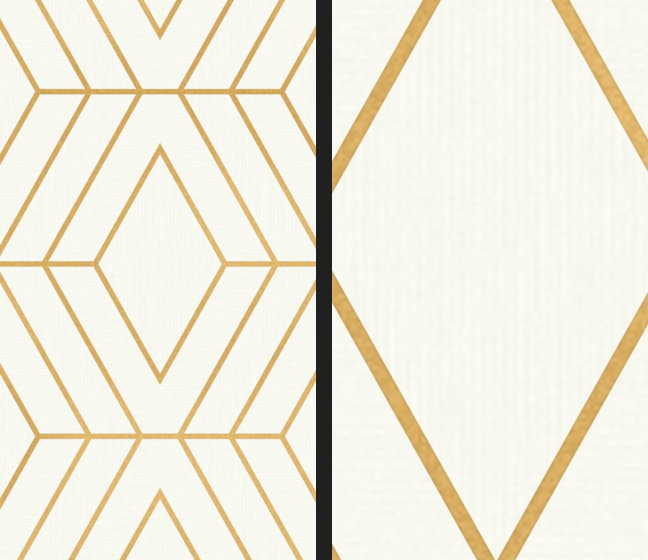
Left: the whole. Right: its middle third, enlarged.
This pattern is drawn by a Shadertoy shader. Its source:

```glsl
// Staggered gold diamonds and chevron bands on ribbed ivory paper.

// Layout, in canvas heights
const vec2 CENTRE = vec2(0.2858, 0.5286);  // middle of one diamond
const vec2 HALF_CELL = vec2(0.3333, 0.3077);
const float SLANT = 0.563;                 // run over rise of the diagonals
const float INNER_LINE = 0.0457;           // line offsets from the band middle
const float OUTER_LINE = 0.1373;
const float LINE_HALF = 0.0047;

// Surface
const float RIB_PITCH = 0.0064;
const float RIB_DEPTH = 0.022;
const float PAPER_GRAIN = 0.018;
const float GOLD_GRAIN = 0.07;
const vec3 PAPER = vec3(0.972, 0.974, 0.945);
const vec3 PAPER_SHADE = vec3(1.0, 0.9, 1.15);
const vec3 GOLD_LIGHT = vec3(0.885, 0.725, 0.430);
const vec3 GOLD_DARK = vec3(0.800, 0.630, 0.335);

float hash(vec2 p) {
    vec3 q = fract(vec3(p.xyx) * 0.1031);
    q += dot(q, q.yzx + 33.33);
    return fract((q.x + q.y) * q.z);
}

float noise(vec2 p) {
    vec2 i = floor(p), f = fract(p);
    f = f * f * (3.0 - 2.0 * f);
    return mix(mix(hash(i), hash(i + vec2(1, 0)), f.x),
               mix(hash(i + vec2(0, 1)), hash(i + vec2(1, 1)), f.x), f.y);
}

// Broken ridges running along y, roughly -0.5 to 0.5
float ribs(vec2 p) {
    float wave = 0.5 * cos(6.28318 * p.x / RIB_PITCH);
    float breaks = noise(p * vec2(210.0, 65.0));
    float streak = noise(p * vec2(300.0, 28.0) + 40.0) - 0.5;
    return wave * breaks + 0.6 * streak;
}

// Distance to a rounded horizontal bar that extends right from x = 0
float barDistance(vec2 p) {
    return length(vec2(min(p.x, 0.0), p.y));
}

void mainImage(out vec4 fragColor, in vec2 fragCoord) {
    float pixel = 1.0 / iResolution.y;
    vec2 p = fragCoord * pixel;

    // Fold the plane into one quarter cell, with a diamond at opposite corners
    vec2 q = abs(mod(p - CENTRE + HALF_CELL, 2.0 * HALF_CELL) - HALF_CELL);
    float bandMiddle = 0.5 * (HALF_CELL.x + SLANT * HALF_CELL.y);
    float across = abs(q.x + SLANT * q.y - bandMiddle);

    // Diagonals, then the bars that join diamond corners
    float diagonal = min(abs(across - INNER_LINE), abs(across - OUTER_LINE));
    diagonal /= length(vec2(1.0, SLANT));
    float diamondHalf = bandMiddle - OUTER_LINE;
    vec2 opposite = HALF_CELL - q;
    float bar = min(barDistance(q - vec2(diamondHalf, 0.0)),
                    barDistance(opposite - vec2(diamondHalf, 0.0)));
    float lineDist = min(diagonal, bar);

    // Paper: rib direction alternates from band to band
    bool sideways = across > INNER_LINE && across < OUTER_LINE;
    float relief = sideways ? 0.7 * ribs(p.yx) : ribs(p);
    float grain = noise(p * 330.0) - 0.5;
    float shade = RIB_DEPTH * relief + PAPER_GRAIN * grain;
    vec3 colour = PAPER + PAPER_SHADE * shade;

    // Gold: slow sheen, fine speckle and slightly darker rims
    float sheen = smoothstep(0.2, 0.75, noise(p * 5.0 + 7.0));
    sheen = mix(sheen, 1.0, 0.5 * smoothstep(0.4, 0.0, length(p - CENTRE)));
    vec3 gold = mix(GOLD_DARK, GOLD_LIGHT, 0.3 + 0.7 * sheen);
    gold += GOLD_GRAIN * (noise(p * 420.0 + 19.0) - 0.5);
    gold *= 1.0 - 0.06 * smoothstep(0.5, 1.0, lineDist / LINE_HALF);

    float coverage = smoothstep(pixel, -pixel, lineDist - LINE_HALF);
    fragColor = vec4(mix(colour, gold, coverage), 1.0);
}
```
